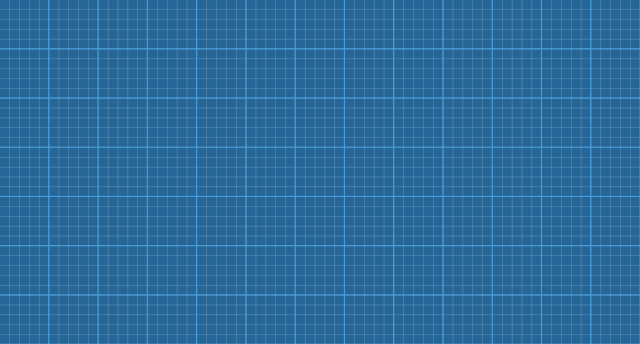
Give the GLSL for this pattern, as a WebGL 2 fragment shader.

```glsl
#version 300 es
precision highp float;
// Blueprint graph paper: bright major lines over a faint grid of five by five squares.

uniform vec2 u_resolution;
out vec4 fragColor;

const vec2 CELLS = vec2(12.99, 6.988);  // major cells across and down the canvas
const float SUBDIVISIONS = 5.0;         // minor squares along one major cell
const float MAJOR_WIDTH = 0.02;         // line widths in major cells
const float MINOR_WIDTH = 0.01;
const float MINOR_OPACITY = 0.295;
const float SOFTNESS = 1.08;            // edge filter width in pixels

const vec3 PAPER = vec3(0.148, 0.400, 0.594);
const vec3 MAJOR_COLOR = vec3(0.285, 0.630, 0.880);
const vec3 MINOR_COLOR = vec3(1.0);

// Total line thickness between zero and x; each line ends its period.
vec2 lineIntegral(vec2 x, float period, float width) {
    vec2 index = floor(x / period);
    return index * width + max(x - index * period - (period - width), 0.0);
}

// Fraction of the filter covered by vertical (x) and horizontal (y) lines.
vec2 lineCoverage(vec2 p, vec2 span, float period, float width) {
    vec2 after = lineIntegral(p + 0.5 * span, period, width);
    vec2 before = lineIntegral(p - 0.5 * span, period, width);
    return clamp((after - before) / span, 0.0, 1.0);
}

void main() {
    // Major cell units, measured from the top left corner
    vec2 uv = gl_FragCoord.xy / u_resolution;
    vec2 p = vec2(uv.x, 1.0 - uv.y) * CELLS;
    vec2 span = SOFTNESS * CELLS / u_resolution;

    // Keep the filter inside the canvas
    p = clamp(p, 0.5 * span, CELLS - 0.5 * span);

    vec2 minor = MINOR_OPACITY * lineCoverage(p, span, 1.0 / SUBDIVISIONS, MINOR_WIDTH);
    vec2 major = lineCoverage(p, span, 1.0, MAJOR_WIDTH);

    // Translucent minor lines build up where they cross
    vec3 color = mix(PAPER, MINOR_COLOR, minor.x);
    color = mix(color, MINOR_COLOR, minor.y);

    // Opaque major lines lie on top
    color = mix(color, MAJOR_COLOR, major.x);
    color = mix(color, MAJOR_COLOR, major.y);

    fragColor = vec4(color, 1.0);
}
```
